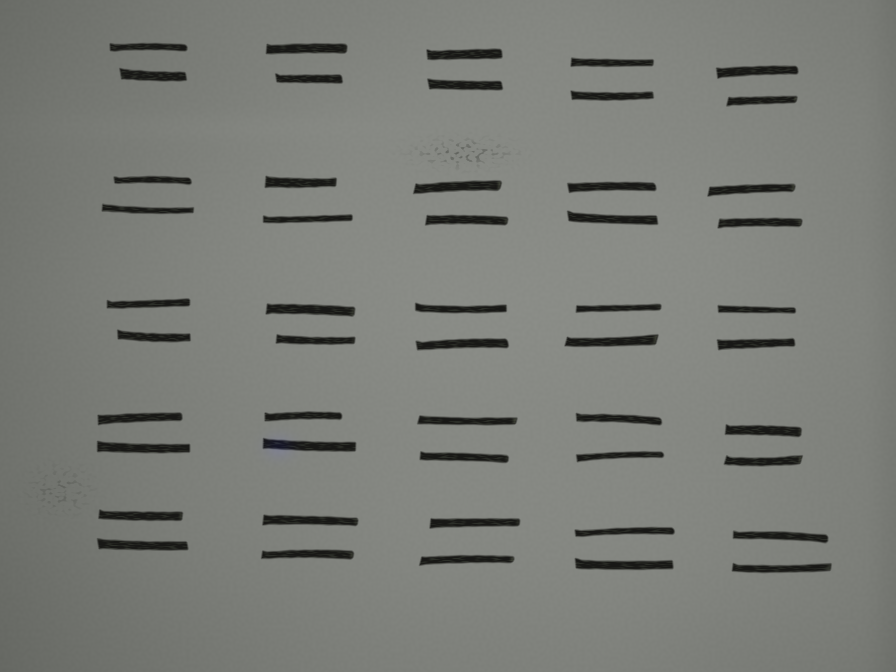
This pattern is drawn by a Shadertoy shader. Its source:

```glsl
// Five by five pairs of hand-drawn black marker strokes on a dim grey whiteboard.
#define GRID 5
#define BOARD_LIGHT vec3(0.540, 0.549, 0.528)
#define INK_DARK vec3(0.095, 0.095, 0.085)
#define INK_WORN vec3(0.170, 0.180, 0.155)
#define INK_THIN vec3(0.350, 0.370, 0.300)
#define PAIR_GAP 0.050
#define HALF_LENGTH 0.057
#define HALF_WIDTH 0.0058
#define WOBBLE 0.010
#define SOFTNESS 0.0013
#define FALLOFF 0.150
#define GRAIN 0.010

vec4 hash4(vec3 seed) {
    vec4 h = fract(seed.xyzx * vec4(0.1031, 0.1030, 0.0973, 0.1099));
    h += dot(h, h.wzxy + 33.33);
    return fract((h.xxyz + h.yzzw) * h.zywx);
}

float gradientDot(vec2 cell, vec2 offset) {
    float angle = 6.2832 * hash4(vec3(cell, 7.0)).x;
    return dot(vec2(cos(angle), sin(angle)), offset);
}

float gradientNoise(vec2 p) {
    vec2 i = floor(p), f = fract(p);
    vec2 u = f * f * f * (f * (f * 6.0 - 15.0) + 10.0);
    vec2 e = vec2(0.0, 1.0);
    return mix(mix(gradientDot(i, f), gradientDot(i + e.yx, f - e.yx), u.x),
               mix(gradientDot(i + e, f - e), gradientDot(i + e.yy, f - e.yy), u.x), u.y);
}

// Soft elliptical patch, one at its centre
float patchAt(vec2 p, vec2 centre, vec2 radius) {
    vec2 d = (p - centre) / radius;
    return exp(-dot(d, d));
}

// Board with uneven light, faint smears and fine grain
vec3 boardColor(vec2 p) {
    vec2 d = p - vec2(0.80, 0.45);
    vec3 color = BOARD_LIGHT - FALLOFF * dot(d, d);
    color -= 0.025 * smoothstep(1.28, 1.34, p.x);
    color += 0.012 * gradientNoise(p * vec2(3.0, 4.0));
    color += GRAIN * gradientNoise(p * 170.0);
    color += 0.012 * patchAt(p, vec2(0.30, 0.19), vec2(0.25, 0.02));
    float specks = smoothstep(0.05, 0.4, gradientNoise(p * vec2(130.0, 190.0)));
    float rubbed = patchAt(p, vec2(0.69, 0.228), vec2(0.06, 0.018))
                 + 0.5 * patchAt(p, vec2(0.09, 0.73), vec2(0.04, 0.03));
    color -= rubbed * (0.012 + 0.14 * specks);
    return color;
}

// Centre of a pair: rows tighten downward and lean, columns fan out at the foot
vec2 pairCentre(float col, float row) {
    vec2 centre = vec2(0.2205 + 0.2413 * col - 0.0038 * col * col,
                       0.1060 + 0.1997 * row - 0.0061 * row * row);
    centre.x += 0.005 * (col - 1.0) * max(row - 2.0, 0.0);
    centre.y += (0.0045 + 0.0042 * cos(row * 1.5708)) * (col - 2.0);
    return centre;
}

// Paints one bent, slanted stroke over the board
vec3 paintStroke(vec3 color, vec2 p, vec2 size, vec4 shape, float seed, float pixel) {
    if (abs(p.x) > size.x + 0.03 || abs(p.y) > 0.03) return color;
    float along = p.x / size.x;
    p.y -= 0.09 * (shape.x - 0.5) * p.x + 0.005 * (shape.y - 0.5) * (along * along - 0.4);
    p.x += (shape.z - 0.4) * 0.5 * p.y;

    // Pressed start, tapering body and rounded finish
    float start = smoothstep(-0.86, -1.0, along);
    p.y += 0.0014 * start * step(0.5, shape.w);
    float width = size.y * (1.0 + 0.2 * (shape.w - 0.5) * along + 0.15 * start);
    width += 0.0010 * gradientNoise(vec2(along * 4.0, seed));
    float corner = min(width, along < 0.0 ? 0.0012 : mix(0.0015, 0.0048, shape.y));
    vec2 q = abs(p) - vec2(size.x, width) + corner;
    float dist = length(max(q, 0.0)) + min(max(q.x, q.y), 0.0) - corner;

    // Streaked ink, thinner at the finish
    float streak = gradientNoise(vec2(along * 5.0 + seed, p.y * 420.0));
    vec3 ink = mix(INK_DARK, INK_WORN, smoothstep(-0.1, 0.5, streak));
    float finish = smoothstep(0.88, 1.0, along) * smoothstep(0.35, 0.9, shape.z);
    ink = mix(ink, INK_THIN, 0.6 * finish * smoothstep(0.0, -0.003, dist));
    float edge = SOFTNESS + 0.6 * pixel;
    return mix(color, ink, smoothstep(edge, -edge, dist));
}

void mainImage(out vec4 fragColor, in vec2 fragCoord) {
    float pixel = 1.0 / iResolution.y;
    vec2 p = (fragCoord - 0.5 * iResolution.xy) * pixel;
    p = vec2(p.x + 2.0 / 3.0, 0.5 - p.y);
    vec3 color = boardColor(p);

    for (int row = 0; row < GRID; row++)
    for (int col = 0; col < GRID; col++) {
        vec2 id = vec2(col, row);
        vec4 pairRand = hash4(vec3(id + 3.0, 19.0)) - 0.5;
        vec2 centre = pairCentre(id.x, id.y) + WOBBLE * pairRand.xy;
        float gap = PAIR_GAP + 0.013 * pairRand.z - (col == 0 ? 0.005 : 0.0);
        for (int k = 0; k < 2; k++) {
            float side = float(k);
            vec4 rand = hash4(vec3(id * 2.7 + 5.0, side + 31.0));
            vec4 shape = hash4(vec3(id * 3.1 + 11.0, side + 47.0));
            vec2 at = centre + vec2((rand.x - 0.5) * 1.6 * WOBBLE, (side - 0.5) * gap);
            vec2 size = vec2(HALF_LENGTH + 0.0025 * id.y + 0.017 * (rand.y - 0.5),
                             HALF_WIDTH * mix(0.72, 1.18, rand.z));
            color = paintStroke(color, p - at, size, shape, rand.w * 40.0, pixel);
        }
    }

    // Faint blue stain over board and ink
    color += vec3(-0.01, -0.01, 0.07) * patchAt(p, vec2(0.415, 0.665), vec2(0.022, 0.018));
    fragColor = vec4(clamp(color, 0.0, 1.0), 1.0);
}
```
